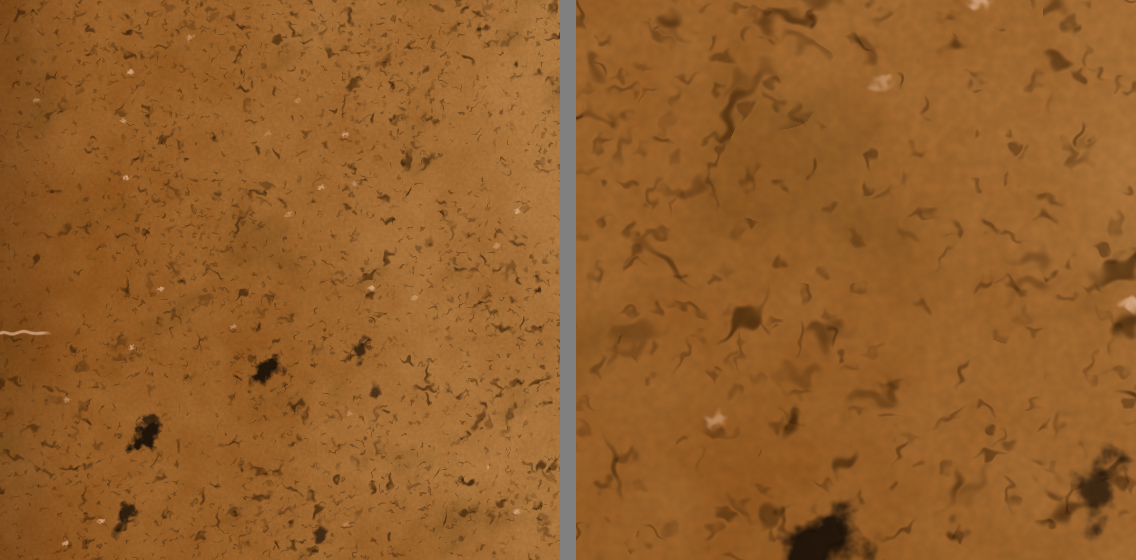
Left, the full canvas; right, a detail of the centre.
Write a Shadertoy shader that draws this texture.

```glsl
#define RUST vec3(0.525, 0.292, 0.083)
#define TAN vec3(0.668, 0.455, 0.232)
#define OLIVE vec3(0.430, 0.280, 0.090)
#define FLECK vec3(0.255, 0.145, 0.035)
#define SOOT vec3(0.085, 0.052, 0.025)
#define CHALK vec3(0.860, 0.680, 0.540)
#define FLECK_SCALE 30.0
#define FLECK_SHARE 0.72
#define FLECK_TILT 0.45
#define SPECK_SCALE 20.0
#define BLOT_COUNT 8
#define GRAIN 0.035

vec2 hash2(vec2 p) {
    vec3 q = fract(p.xyx * vec3(0.1031, 0.1030, 0.0973));
    q += dot(q, q.yzx + 33.33);
    return fract((q.xx + q.yz) * q.zy);
}

float cornerSlope(vec2 cell, vec2 offset) {
    float angle = 6.2832 * hash2(cell + 91.0).x;
    return dot(vec2(cos(angle), sin(angle)), offset);
}

float gradientNoise(vec2 p) {
    vec2 i = floor(p), f = fract(p), e = vec2(1, 0);
    vec2 u = f * f * f * (f * (f * 6.0 - 15.0) + 10.0);
    float low = mix(cornerSlope(i, f), cornerSlope(i + e, f - e), u.x);
    float high = mix(cornerSlope(i + e.yx, f - e.yx), cornerSlope(i + 1.0, f - 1.0), u.x);
    return 1.4 * mix(low, high, u.y);
}

float fbm(vec2 p) {
    float sum = 0.0, gain = 0.5;
    for (int i = 0; i < 4; i++) {
        sum += gain * gradientNoise(p);
        p = mat2(1.6, 1.2, -1.2, 1.6) * p + 17.0;
        gain *= 0.5;
    }
    return sum;
}

mat2 rotation(float a) {
    return mat2(cos(a), -sin(a), sin(a), cos(a));
}

// Ragged, elongated marks scattered one per cell
float flecks(vec2 p, float scale, float share) {
    vec2 g = p * scale;
    g += 0.32 * vec2(gradientNoise(g * 2.3), gradientNoise(g * 2.3 + 40.0));
    float mark = 0.0;
    for (int y = -1; y <= 1; y++)
    for (int x = -1; x <= 1; x++) {
        vec2 cell = floor(g) + vec2(x, y);
        vec2 place = hash2(cell + scale), shape = hash2(cell + scale + 57.0);
        vec2 kind = hash2(cell + scale + 113.0);
        vec2 q = rotation(FLECK_TILT + (shape.x - 0.5) * 2.6) * (g - cell - place);
        q /= vec2(mix(0.2, 0.65, shape.y * shape.y), mix(0.09, 0.21, kind.y));
        float body = 1.0 - smoothstep(0.25, 1.35, length(q));
        mark = max(mark, body * step(kind.x, share) * mix(0.35, 1.0, place.x));
    }
    return mark;
}

// A few sooty clumps in the lower half
float blots(vec2 p) {
    float ragged = fbm(p * 42.0), soot = 0.0;
    for (int i = 0; i < BLOT_COUNT; i++) {
        vec2 place = hash2(vec2(i, 7)), shape = hash2(vec2(i, 31));
        vec2 q = p - vec2(0.08, 0.01) - place * vec2(0.62, 0.38);
        q = rotation(shape.x * 1.6) * q / (mix(0.010, 0.027, shape.y) * vec2(1.3, 0.8));
        float body = 1.0 - smoothstep(0.45, 1.3, length(q) + 1.5 * ragged);
        soot = max(soot, body * mix(0.6, 1.0, shape.y));
    }
    return soot;
}

// Tiny pale chips, more common toward the left
float chips(vec2 p) {
    vec2 g = p * SPECK_SCALE, cell = floor(g);
    vec2 kind = hash2(cell + 211.0);
    vec2 q = g - cell - 0.2 - 0.6 * hash2(cell + 307.0);
    q += 0.08 * gradientNoise(g * 9.0);
    float body = 1.0 - smoothstep(0.03, 0.14, length(q * vec2(0.8, 1.1)));
    return body * step(kind.x, mix(0.09, 0.02, p.x)) * mix(0.35, 0.9, kind.y);
}

float scratch(vec2 p) {
    float bend = 0.405 + 0.007 * gradientNoise(vec2(p.x * 34.0, 3.0));
    float line = 1.0 - smoothstep(0.001, 0.0045, abs(p.y - bend));
    return line * (1.0 - smoothstep(0.075, 0.095, p.x)) * 0.75;
}

void mainImage(out vec4 fragColor, in vec2 fragCoord) {
    vec2 p = fragCoord / iResolution.y;

    // Varnish tone, warm on the left and pale on the right
    float cloud = fbm(p * 3.2 + 5.0);
    float tone = 0.22 + 0.78 * p.x + 0.22 * (p.y - 0.5) * p.x + 0.5 * cloud;
    tone += 0.22 * fbm(p * 22.0);
    vec3 color = mix(RUST, TAN, clamp(tone, 0.0, 1.08));
    color *= mix(0.86, 1.0, smoothstep(-0.03, 0.18, p.x));

    // Dull olive stains
    float stain = smoothstep(0.12, 0.5, fbm(rotation(0.6) * p * vec2(5.0, 8.0) + 23.0));
    color = mix(color, OLIVE, 0.4 * stain);

    // Flecks gathered in loose drifts
    float drift = clamp(0.8 + 1.2 * fbm(p * 5.0 + 71.0), 0.3, 1.25);
    float coarse = flecks(p, FLECK_SCALE, FLECK_SHARE * 0.7 * drift);
    float fine = flecks(p + 3.7, FLECK_SCALE * 1.9, FLECK_SHARE * drift);
    color = mix(color, FLECK, clamp(0.75 * coarse + 0.5 * fine, 0.0, 0.9));
    color = mix(color, SOOT, blots(p));

    // Pale damage and fine grain
    color = mix(color, CHALK, max(chips(p), scratch(p)));
    color *= 1.0 + GRAIN * (gradientNoise(p * 210.0) + gradientNoise(p * 120.0 + 9.0));
    fragColor = vec4(color, 1.0);
}
```
